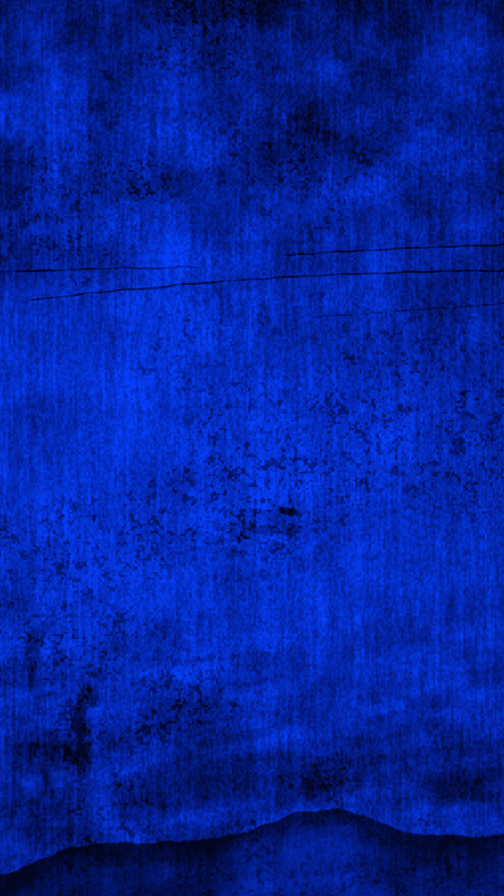
Write a WebGL 2 fragment shader that draws this texture.

```glsl
#version 300 es
precision highp float;
// Worn blue wall with vertical grain, dark speckles, scratches and a torn lower edge.
uniform vec2 u_resolution;
out vec4 fragColor;

float hash(vec2 p) {
  vec3 q = fract(p.xyx * vec3(0.1031, 0.103, 0.0973));
  q += dot(q, q.yzx + 33.33);
  return fract((q.x + q.y) * q.z);
}

float noise(vec2 p) {
  vec2 i = floor(p), f = fract(p);
  f = f * f * (3.0 - 2.0 * f);
  return mix(mix(hash(i), hash(i + vec2(1, 0)), f.x),
             mix(hash(i + vec2(0, 1)), hash(i + vec2(1, 1)), f.x), f.y);
}

float fbm(vec2 p) {
  float sum = 0.0, amp = 0.5;
  for (int i = 0; i < 6; i++) {
    sum += amp * noise(p);
    p = mat2(0.8, 0.6, -0.6, 0.8) * p * 2.03 + 17.3;
    amp *= 0.55;
  }
  return sum / 1.08;
}

// Soft elliptical spot, 1 at its centre
float spot(vec2 uv, vec2 centre, vec2 size) {
  vec2 d = (uv - centre) / size;
  return exp(-dot(d, d));
}

// Thin bowed scratch from a to b, broken up along its length
float scratch(vec2 uv, vec2 a, vec2 b, float bow) {
  float t = (uv.x - a.x) / (b.x - a.x);
  float y = mix(a.y, b.y, t) + bow * t * (1.0 - t) + 0.002 * (noise(uv.xx * 25.0 + a) - 0.5);
  float inside = smoothstep(-0.01, 0.02, t) * (1.0 - smoothstep(0.97, 1.01, t));
  float line = 1.0 - smoothstep(0.0003, 0.0019, abs(uv.y - y));
  return line * inside * (0.25 + 0.75 * noise(vec2(uv.x * 45.0, a.y * 90.0)));
}

// Height of the torn edge across the width
float tornEdge(float x) {
  float h = 0.026 + 0.034 * smoothstep(0.0, 0.19, x) + 0.033 * smoothstep(0.4, 0.6, x);
  h -= 0.022 * smoothstep(0.7, 0.84, x);
  return h + 0.016 * (fbm(vec2(x * 18.0, 3.0)) - 0.5);
}

void main() {
  vec2 uv = gl_FragCoord.xy / u_resolution;
  vec2 p = uv * vec2(0.5625, 1.0);

  // Broad light: bright middle, dim top and sides
  float middle = smoothstep(0.1, 0.36, uv.y) * (1.0 - smoothstep(0.6, 0.78, uv.y));
  float tone = 0.61 + 0.15 * middle - 0.2 * smoothstep(0.89, 1.0, uv.y);
  tone -= 0.08 * pow(abs(2.0 * uv.x - 1.0), 5.0);
  tone += 0.09 * spot(uv, vec2(0.22, 0.61), vec2(0.3, 0.08));
  tone += 0.17 * spot(uv, vec2(0.92, 0.93), vec2(0.12, 0.06));
  tone += 0.1 * spot(uv, vec2(0.08, 0.88), vec2(0.12, 0.05));
  tone -= 0.1 * spot(uv, vec2(0.6, 0.84), vec2(0.35, 0.06));
  tone -= 0.07 * spot(uv, vec2(0.9, 0.64), vec2(0.2, 0.08));
  tone -= 0.1 * spot(uv, vec2(0.2, 0.13), vec2(0.35, 0.07));

  // Cloudy stains, rougher away from the middle
  float rough = 1.0 - 0.6 * middle;
  tone += 0.3 * (fbm(p * vec2(5.0, 8.0) + 4.0) - 0.5);
  tone += 0.7 * rough * (fbm(p * vec2(17.0, 24.0) + 31.0) - 0.5);
  float smear = fbm(vec2(p.x * 14.0, (p.y - 0.15 * p.x) * 55.0) + 8.0);
  tone -= 0.4 * (smear - 0.5) * (1.0 - smoothstep(0.18, 0.42, uv.y));

  // Vertical brush streaks and fine grain
  tone += 0.13 * (noise(p * vec2(260.0, 7.0)) - 0.5);
  tone += 0.16 * (noise(p * vec2(380.0, 45.0) + 50.0) - 0.5);
  tone += 0.08 * (noise(p * vec2(40.0, 3.0) + 9.0) - 0.5);
  tone += 0.24 * (noise(p * vec2(450.0, 350.0) + 70.0) - 0.5);

  // Fine speckles gathered in worn areas
  float wear = 0.7 * smoothstep(0.42, 0.66, fbm(p * 8.0 + 60.0));
  wear += 0.7 * spot(uv, vec2(0.52, 0.41), vec2(0.17, 0.06));
  wear += 0.5 * spot(uv, vec2(0.82, 0.61), vec2(0.17, 0.06));
  wear += 0.5 * spot(uv, vec2(0.6, 0.83), vec2(0.35, 0.07));
  float grit = 0.5 * noise(p * 330.0) + 0.3 * noise(p * 170.0 + 21.0) + 0.2 * noise(p * 70.0);
  tone -= 0.34 * smoothstep(0.53, 0.74, grit) * min(wear + 0.12, 1.0);

  // Dark blots: a streaky group at lower left, a smear near the centre
  float blot = smoothstep(0.52, 0.68, fbm(p * vec2(55.0, 32.0) + 12.0));
  tone -= 0.5 * blot * spot(uv, vec2(0.12, 0.21), vec2(0.09, 0.1));
  float centreBlot = smoothstep(0.44, 0.64, fbm(p * vec2(45.0, 110.0) + 5.0));
  tone -= 0.26 * centreBlot * spot(uv, vec2(0.51, 0.4), vec2(0.12, 0.035));
  float ragged = 0.5 + fbm(p * 120.0);
  tone -= 0.5 * smoothstep(0.4, 0.9, ragged * spot(uv, vec2(0.57, 0.429), vec2(0.03, 0.006)));

  // Long scratches
  float lines = scratch(uv, vec2(0.0, 0.696), vec2(0.4, 0.702), 0.004);
  lines += scratch(uv, vec2(0.06, 0.665), vec2(1.02, 0.698), 0.032);
  lines += scratch(uv, vec2(0.56, 0.715), vec2(1.02, 0.727), 0.006);
  lines += 0.5 * scratch(uv, vec2(0.62, 0.646), vec2(1.02, 0.662), 0.0);
  tone -= 0.55 * min(lines, 1.0);

  // Torn edge: lit lip above, shadow below
  float rise = uv.y - tornEdge(uv.x);
  float lip = smoothstep(0.4, 0.52, uv.x) * (1.0 - 0.65 * smoothstep(0.68, 0.78, uv.x));
  tone += 0.3 * (0.1 + lip) * exp(-max(rise, 0.0) / 0.011);
  float shadow = 0.08 + 0.2 * smoothstep(0.0, 0.04, -rise) + 0.6 * (tone - 0.5);
  tone = mix(shadow, tone, smoothstep(-0.002, 0.0015, rise));

  // Blue ramp with softened blacks
  float lifted = 0.5 * (tone + 0.09 + sqrt((tone - 0.09) * (tone - 0.09) + 0.008));
  float blue = min(lifted, 0.97);
  fragColor = vec4(0.005 + 0.018 * blue, blue * (0.15 + 0.105 * blue), blue, 1.0);
}
```
